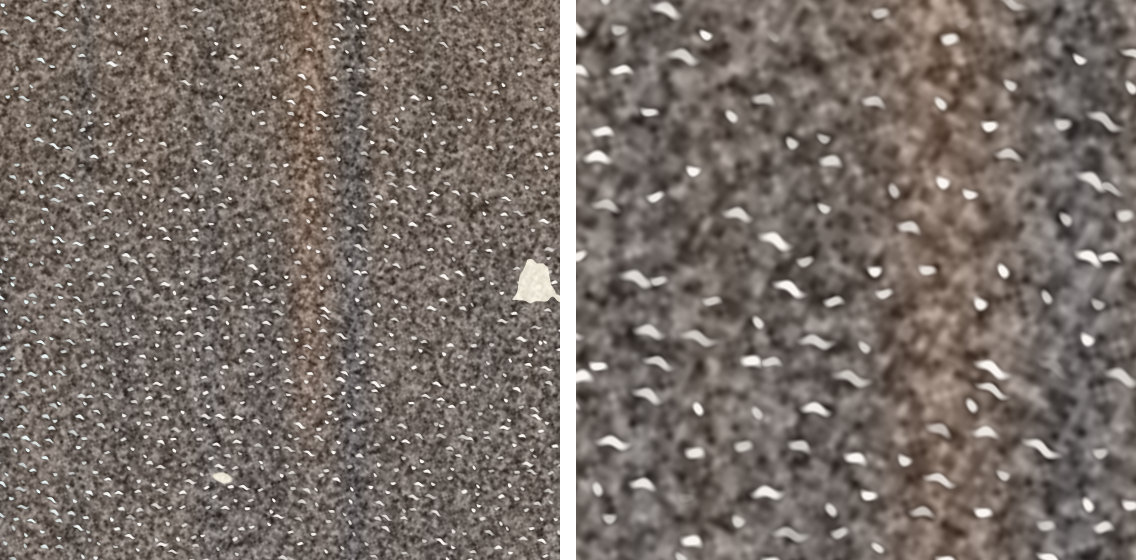
Left: the whole. Right: its middle third, enlarged.
Write a WebGL 1 fragment shader that draws this texture.

```glsl
precision highp float;
// Dark brown-grey grainy fabric with slanted rows of white glints, faint bands and two pale chips.

uniform vec2 u_resolution;

#define GRAIN_SCALE 125.0
#define GRAIN_CONTRAST 0.60
#define GLINT_CELL vec2(0.034, 0.0240)
#define GLINT_TILT -0.16
#define ROW_SLOPE 0.12
#define EDGE_SOFTNESS 0.002
#define WARM_BASE vec3(0.460, 0.410, 0.370)
#define COOL_BASE vec3(0.442, 0.408, 0.388)
#define GLINT_COLOR vec3(0.98, 0.96, 0.94)
#define CHIP_COLOR vec3(0.92, 0.90, 0.84)

float hash(vec2 p) {
  vec3 q = fract(vec3(p.xyx) * 0.1031);
  q += dot(q, q.yzx + 33.33);
  return fract((q.x + q.y) * q.z);
}

float valueNoise(vec2 p) {
  vec2 cell = floor(p);
  vec2 f = fract(p);
  f = f * f * (3.0 - 2.0 * f);
  float low = mix(hash(cell), hash(cell + vec2(1.0, 0.0)), f.x);
  float high = mix(hash(cell + vec2(0.0, 1.0)), hash(cell + 1.0), f.x);
  return mix(low, high, f.y);
}

vec2 rotate(vec2 p, float angle) {
  float c = cos(angle);
  float s = sin(angle);
  return vec2(c * p.x + s * p.y, c * p.y - s * p.x);
}

// Fine weave grain, centred on zero
float grain(vec2 uv) {
  float coarse = valueNoise(rotate(uv, 0.35) * GRAIN_SCALE + 80.0);
  float fine = valueNoise(rotate(uv, -0.5) * GRAIN_SCALE * 1.75 + 190.0);
  return 0.58 * coarse + 0.42 * fine - 0.5;
}

// Soft vertical band around a given x
float band(float x, float center, float width) {
  float d = (x - center) / width;
  return exp(-d * d);
}

// Share of cells that hold a glint: dense low and left, sparse at the top
float glintDensity(vec2 uv) {
  float patches = valueNoise(uv * 7.0 + 40.0) - 0.5;
  return 0.96 - 0.48 * smoothstep(0.3, 0.95, uv.y) - 0.14 * uv.x + 0.3 * patches;
}

// x: glint brightness, y: dark surround
vec2 glints(vec2 uv) {
  vec2 p = uv;
  p.y += ROW_SLOPE * uv.x + 0.010 * sin(uv.x * 9.0);
  vec2 home = floor(p / GLINT_CELL);
  float density = glintDensity(uv);
  vec2 result = vec2(0.0);
  for (int j = -1; j <= 1; j++) {
    for (int i = -2; i <= 2; i++) {
      vec2 id = home + vec2(float(i), float(j));
      vec2 jitter = vec2(hash(id + 11.0), hash(id + 57.0));
      float stagger = 0.5 * mod(id.y, 2.0);
      vec2 center = (id + vec2(stagger, 0.0) + 0.5 + (jitter - 0.5) * vec2(0.85, 0.7)) * GLINT_CELL;
      float size = hash(id + 103.0);
      float tilt = GLINT_TILT + 0.5 * (hash(id + 151.0) - 0.5);
      vec2 radii = vec2(mix(0.0038, 0.0112, size * size), mix(0.0027, 0.0039, jitter.x));
      vec2 r = rotate(p - center, tilt);
      r.y += 0.0012 * sin(r.x * 400.0 + size * 6.0);
      float d = length(r / radii);
      float present = smoothstep(-0.04, 0.04, density - hash(id + 211.0));
      float strength = present * mix(0.65, 1.1, hash(id + 263.0));
      result.x = max(result.x, strength * (1.0 - smoothstep(0.45, 1.3, d)));
      result.y = max(result.y, present * (1.0 - smoothstep(0.8, 2.2, d)));
    }
  }
  return min(result, 1.0);
}

// Ragged trapezoid flake standing on its base, and a small oval one
float chips(vec2 uv) {
  float ragged = valueNoise(uv * 75.0) - 0.5;
  vec2 p = uv - vec2(0.957, 0.465);
  float halfWidth = mix(0.043, 0.013, clamp(p.y / 0.075, 0.0, 1.0));
  float flake = max(abs(p.x) - halfWidth, abs(p.y - 0.034) - 0.035) + 0.014 * ragged;
  vec2 q = rotate(uv - vec2(0.396, 0.147), -0.2);
  float oval = (length(q / vec2(0.020, 0.009)) - 1.0) * 0.009 + 0.004 * ragged;
  float soft = max(EDGE_SOFTNESS, 1.0 / u_resolution.y);
  return 1.0 - smoothstep(-soft, soft, min(flake, oval));
}

void main() {
  vec2 uv = gl_FragCoord.xy / u_resolution.y;
  float g = grain(uv);

  // Cloth tone with vertical warm and cool bands
  vec3 color = mix(COOL_BASE, WARM_BASE, smoothstep(0.35, 0.95, uv.y));
  float streak = valueNoise(vec2(uv.x * 22.0, uv.y * 2.5) + 15.0) - 0.5;
  float warm = band(uv.x, 0.55, 0.035) * smoothstep(0.1, 0.4, uv.y);
  float cool = band(uv.x, 0.155, 0.018) * smoothstep(0.5, 0.85, uv.y)
             + band(uv.x, 0.63, 0.028) + 0.6 * band(uv.x, 0.375, 0.025);
  color += vec3(0.045, 0.030, 0.018) * streak;
  color += warm * vec3(0.035, 0.002, -0.018) - cool * vec3(0.045, 0.028, 0.010);

  // Grain, glints and their shadows
  vec2 light = glints(uv);
  color += GRAIN_CONTRAST * g;
  color *= 1.0 - 0.14 * light.y;
  vec3 sheen = GLINT_COLOR + vec3(-0.07, 0.0, 0.02) * (1.0 - smoothstep(0.0, 0.3, uv.x));
  color = mix(color, sheen, light.x);

  color = mix(color, CHIP_COLOR + 0.16 * g, chips(uv));
  gl_FragColor = vec4(clamp(color, 0.0, 1.0), 1.0);
}
```
